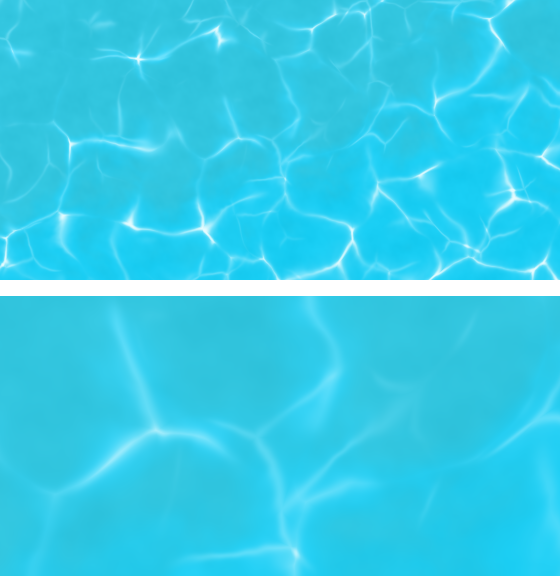
Top, the full canvas; bottom, a detail of the centre.
A WebGL 2 fragment shader for this texture:

```glsl
#version 300 es
precision highp float;
// Sunlit pool water: a broken net of soft caustic lines over flat turquoise.
// The net is warped cellular noise (gaps between nearest-site distances),
// faded by layered sines, then mapped through a teal-azure-white ramp.

#define NET_SCALE 4.0      // large cells per canvas height
#define VEIN_SCALE 6.0     // fainter, smaller cells per canvas height
#define JITTER 0.88        // irregularity of the cell sites
#define WARP 0.055         // bending of the lines
#define CORE_WIDTH 0.062   // bright line, in cell units
#define HALO_WIDTH 0.145   // soft glow, in cell units
#define MOTTLE 0.010       // faint unevenness of the water
#define TEAL vec3(0.190, 0.768, 0.866)
#define AZURE vec3(0.085, 0.800, 0.950)
#define GLOW vec3(0.285, 0.850, 0.985)
#define FOAM vec3(0.600, 0.920, 0.985)
#define SPARK vec3(0.900, 0.985, 0.995)

uniform vec2 u_resolution;
out vec4 fragColor;

vec2 hash2(vec2 cell) {
  vec2 k = vec2(dot(cell, vec2(127.1, 311.7)), dot(cell, vec2(269.5, 183.3)));
  return fract(sin(k) * 43758.5);
}

// Layered, rotated sines, roughly -1 to 1
float waves(vec2 p) {
  float sum = 0.0, amp = 0.5;
  for (int i = 0; i < 4; i++) {
    p = mat2(0.8, 0.6, -0.6, 0.8) * p * 1.6 + 1.3;
    sum += amp * sin(p.x + 1.2 * sin(p.y));
    amp *= 0.6;
  }
  return sum;
}

// Gaps from the nearest site to the second and third nearest:
// x is zero on cell borders, y is zero where borders meet
vec2 cellGaps(vec2 p) {
  vec2 base = floor(p);
  vec3 near = vec3(9.0);
  for (int y = -2; y <= 2; y++) {
    for (int x = -2; x <= 2; x++) {
      vec2 cell = base + vec2(x, y);
      float d = distance(p, cell + 0.5 + JITTER * (hash2(cell) - 0.5));
      if (d < near.x) near = vec3(d, near.xy);
      else if (d < near.y) near = vec3(near.x, d, near.y);
      else near.z = min(near.z, d);
    }
  }
  return near.yz - near.x;
}

// Light of one net: sharp line, halo, junction flare, broad tint
vec4 causticNet(vec2 p) {
  vec2 gap = cellGaps(p);
  float line = gap.x / CORE_WIDTH;
  return vec4(exp(-line * line), exp(-gap.x / HALO_WIDTH),
              exp(-gap.y / 0.17), exp(-gap.x / 0.32));
}

void main() {
  vec2 uv = gl_FragCoord.xy / u_resolution;
  vec2 p = gl_FragCoord.xy / u_resolution.y;
  vec2 bent = p + WARP * vec2(waves(p * 5.0), waves(p * 5.0 + 9.0));
  float fine = waves(bent * 26.0 + 5.0);
  bent += 0.004 * vec2(fine, waves(bent * 26.0 + 31.0));

  vec4 net = causticNet(bent * NET_SCALE + 4.0);
  vec4 vein = causticNet(bent.yx * VEIN_SCALE + 17.0);

  // Lines fade in and out, and are steadier low and to the right
  float slope = 0.4 * uv.x + 0.6 * (1.0 - uv.y);
  float focus = smoothstep(-0.45, 0.85,
      waves(p * 8.5 + 3.0) + 1.1 * (slope - 0.45) + 0.25 * net.z);
  float veinFocus = 0.6 * smoothstep(0.0, 0.8, waves(p * 6.5 + 21.0));
  float feather = 0.85 + 0.5 * fine;

  float core = net.x * focus * (0.65 + 0.4 * net.z) + vein.x * veinFocus * 0.9;
  float halo = (net.y * (0.2 + 0.85 * focus) + vein.y * veinFocus) * feather;
  float flare = net.y * net.z * focus * feather;

  // Water body: flat teal patches, azure low, right and around the light
  float tint = net.w * (0.4 + 0.6 * focus) + 0.6 * vein.w * veinFocus;
  float cool = slope + 0.12 * waves(p * 4.0 + 40.0) + 0.48 * tint + 0.05 * fine;
  vec3 color = mix(TEAL, AZURE, smoothstep(0.48, 0.90, cool));
  color += MOTTLE * (waves(p * 12.0 + 7.0) + 0.7 * waves(p * 38.0));

  // Light ramp from glow to white
  color = mix(color, GLOW, clamp(halo * 0.9, 0.0, 1.0));
  color = mix(color, FOAM, clamp(core * 0.72 + flare * 0.4, 0.0, 1.0));
  color = mix(color, SPARK, smoothstep(0.55, 1.5, core + 0.45 * flare));
  fragColor = vec4(clamp(color, 0.0, 1.0), 1.0);
}
```
